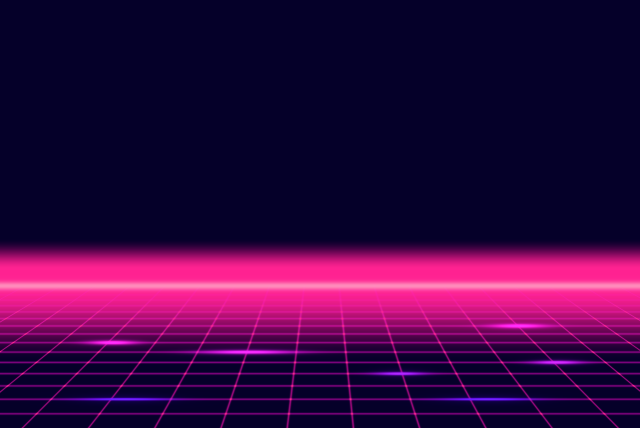
This background is drawn by a Shadertoy shader. Its source:

```glsl
const vec3 NIGHT = vec3(0.018, 0.0, 0.162);
const vec3 HOT_PINK = vec3(1.0, 0.135, 0.57);
const vec3 PALE_PINK = vec3(1.0, 0.62, 0.76);
const vec3 BLUE_VIOLET = vec3(0.30, 0.0, 1.0);
const vec3 MAGENTA = vec3(1.0, 0.05, 0.90);

const float HORIZON = 0.332;
const float ROW_LIMIT = 0.4473;   // height the rows converge to
const float ROW_SPAN = 0.4141;    // distance from the first row to that limit
const float ROW_RATIO = 0.918;    // shrink from one row to the next
const float RAY_APEX = 0.701;     // height where the rays meet
const float RAY_GAP = 0.1547;     // ray spacing at the bottom edge

float bell(float d, float width) {
    float q = d / width;
    return exp(-q * q);
}

// Distance, in cells, to the nearest whole number
float cellDistance(float t) {
    return abs(fract(t + 0.5) - 0.5);
}

float rowHeight(float row) {
    return ROW_LIMIT - ROW_SPAN * pow(ROW_RATIO, row);
}

// Dark to hot pink, with green rising last
vec3 glowRamp(float heat) {
    return mix(NIGHT, HOT_PINK, vec3(heat, heat * heat, heat));
}

float rowLines(float y) {
    float depth = ROW_LIMIT - y;
    float row = log(depth / ROW_SPAN) / log(ROW_RATIO);
    float gap = -depth * log(ROW_RATIO);
    return bell(cellDistance(row) * gap, 0.0024);
}

float rayLines(vec2 p) {
    float gap = RAY_GAP * (1.0 - p.y / RAY_APEX);
    float ray = (p.x - 0.0074) / gap - 0.457;
    return bell(cellDistance(ray) * gap, 0.0026);
}

// Thin streak of light on a row; far rows turn magenta
vec3 addFlare(vec3 color, vec2 uv, float x, float row, float halfWidth) {
    float far = smoothstep(0.0, 7.0, row);
    float dy = uv.y - rowHeight(row);
    float along = bell(uv.x - x, halfWidth);
    float core = along * bell(dy, 0.0028 + 0.0024 * far);
    float halo = along * bell(dy, 0.011);
    vec3 tint = mix(BLUE_VIOLET, MAGENTA, far);
    color = mix(color, tint, clamp(core + 0.15 * halo, 0.0, 1.0));
    return color + vec3(0.12, 0.15, 0.1) * core * core;
}

vec3 addFlares(vec3 color, vec2 uv) {
    // Wide pair on the nearest row
    for (int i = 0; i < 2; i++) {
        color = addFlare(color, uv, 0.195 + 0.567 * float(i), 1.0, 0.075);
    }
    // Middle rows, stepping across with a growing stride
    for (int i = 0; i < 4; i++) {
        float m = float(i);
        float x = fract(0.625 + 0.245 * m + 0.136 * m * (m - 1.0));
        float halfWidth = 0.052 + 0.024 * cos(2.1 * (m - 2.0));
        color = addFlare(color, uv, x, 3.0 + m, halfWidth);
    }
    // Lone distant streak
    return addFlare(color, uv, 0.81, 8.0, 0.046);
}

vec3 floorColor(vec2 p, vec2 uv) {
    float heat = smoothstep(0.152, 0.325, p.y);
    vec3 color = glowRamp(heat);

    float rows = rowLines(p.y);
    float rays = rayLines(p);
    float fade = 1.0 - smoothstep(0.24, HORIZON, p.y);
    vec3 rowTint = mix(vec3(0.60, 0.01, 0.56), vec3(1.0, 0.12, 0.68), heat);
    vec3 rayTint = mix(vec3(0.72, 0.04, 0.54), vec3(1.0, 0.12, 0.72), heat);

    color = mix(color, rowTint, rows * (0.25 + 0.55 * fade));
    color = mix(color, rayTint, rays * (0.30 + 0.50 * fade));
    color = mix(color, vec3(1.0, 0.17, 0.55), rows * rays * fade);
    return addFlares(color, uv);
}

void mainImage(out vec4 fragColor, in vec2 fragCoord) {
    vec2 uv = fragCoord / iResolution.xy;
    vec2 p = vec2((fragCoord.x - 0.5 * iResolution.x) / iResolution.y, uv.y);

    // Sky glow above, grid below
    vec3 sky = glowRamp(1.0 - smoothstep(0.370, 0.444, p.y));
    vec3 ground = floorColor(vec2(p.x, min(p.y, HORIZON)), uv);
    float skyMask = smoothstep(HORIZON - 0.002, HORIZON + 0.002, p.y);
    vec3 color = mix(ground, sky, skyMask);

    // Bright band along the horizon
    color = mix(color, PALE_PINK, 0.85 * bell(p.y - HORIZON, 0.0095));

    fragColor = vec4(clamp(color, 0.0, 1.0), 1.0);
}
```
